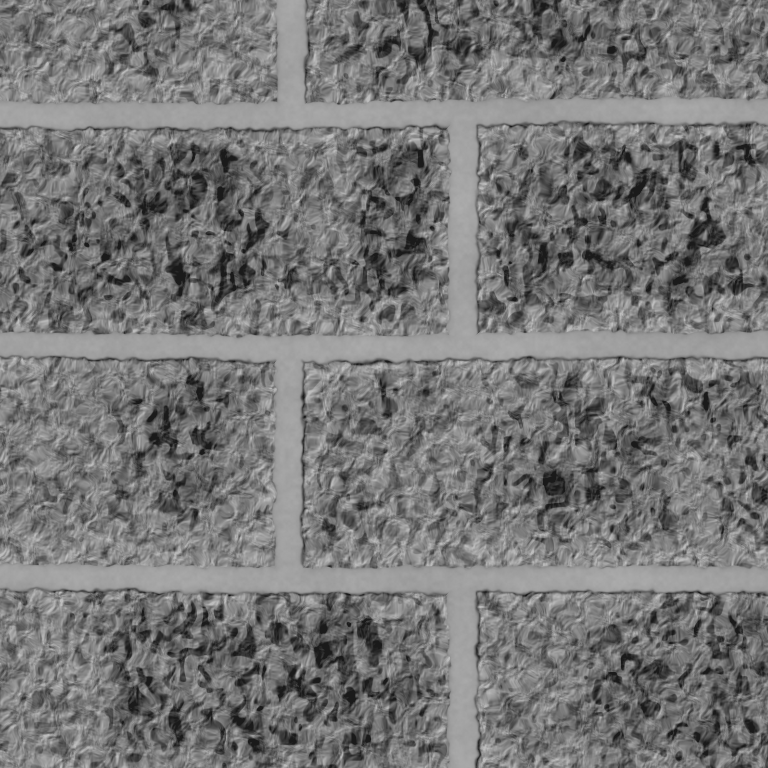
Give the GLSL for this texture, as a Shadertoy shader.

```glsl
const vec2 BRICK_PITCH = vec2(0.668, 0.3035);
const vec2 JOINT_WIDTH = vec2(0.038, 0.034);
const float FIRST_COURSE = 0.2455;
const vec2 JOINT_X = vec2(0.377, 0.603); // upright joints of alternate courses
const vec3 MORTAR_COLOR = vec3(0.625);
const vec3 STONE_COLOR = vec3(0.52);

float hash21(vec2 p) {
    vec3 q = fract(p.xyx * vec3(0.1031, 0.1030, 0.0973));
    q += dot(q, q.yzx + 33.33);
    return fract((q.x + q.y) * q.z);
}

float valueNoise(vec2 p) {
    vec2 cell = floor(p);
    vec2 f = fract(p);
    f = f * f * (3.0 - 2.0 * f);
    float low = mix(hash21(cell), hash21(cell + vec2(1, 0)), f.x);
    float high = mix(hash21(cell + vec2(0, 1)), hash21(cell + vec2(1, 1)), f.x);
    return mix(low, high, f.y);
}

float fbm(vec2 p) {
    float sum = 0.0;
    float amplitude = 0.57;
    for (int i = 0; i < 3; i++) {
        sum += amplitude * valueNoise(p);
        p = p * 2.03 + vec2(17.3, 9.1);
        amplitude *= 0.5;
    }
    return sum;
}

vec2 warp(vec2 p, float frequency, float amount) {
    vec2 n = vec2(valueNoise(p * frequency + 31.0), valueNoise(p * frequency + 73.0));
    return p + amount * (n - 0.5);
}

// Position inside a brick in xy, brick index in zw
vec4 brickCell(vec2 p) {
    float course = floor((p.y - FIRST_COURSE) / BRICK_PITCH.y);
    float jointX = mix(JOINT_X.x, JOINT_X.y, mod(course, 2.0));
    vec2 grid = (p - vec2(jointX, FIRST_COURSE)) / BRICK_PITCH;
    return vec4((fract(grid) - 0.5) * BRICK_PITCH, floor(grid));
}

float boxDistance(vec2 q) {
    return length(max(q, 0.0)) + min(max(q.x, q.y), 0.0);
}

float stoneHeight(vec2 p) {
    return fbm(warp(p, 60.0, 0.012) * vec2(118.0, 104.0));
}

vec3 stoneShade(vec2 p, float depth, float bottomGap, vec2 id) {
    float seed = hash21(id + 40.0);
    float stain = smoothstep(0.32, 0.68, fbm(p * vec2(8.0, 6.0) + seed * 50.0));
    float rim = 1.0 - smoothstep(0.005, 0.035, depth);
    rim = max(rim, 0.8 * (1.0 - smoothstep(0.02, 0.07, bottomGap)));
    stain *= 1.0 - 0.65 * rim;

    // Raised grains lit from one side
    float height = stoneHeight(p);
    float relief = height - stoneHeight(p + vec2(-0.0018, 0.0022));
    float tone = 0.42 * relief + 0.30 * (height - 0.5);

    // Open pits and upright tooling marks
    vec2 bent = warp(p, 45.0, 0.016);
    float pits = smoothstep(0.52, 0.8, valueNoise(bent * vec2(112.0, 88.0) + 5.0));
    float streaks = smoothstep(0.52, 0.82, valueNoise(bent * vec2(85.0, 19.0) + 11.0));
    tone -= pits * mix(0.13, 0.26, stain);
    tone -= streaks * stain * 0.15;
    tone += 0.06 * rim - 0.05 * stain + 0.03 * (seed - 0.5);
    return STONE_COLOR + tone;
}

vec3 mortarShade(vec2 p, float gap) {
    float clouds = 0.07 * (fbm(p * vec2(9.0, 14.0)) - 0.5);
    float grit = 0.05 * (fbm(p * 150.0) - 0.5);
    float groove = 0.025 * smoothstep(0.0, 0.012, gap);
    return MORTAR_COLOR - 0.012 + clouds + grit + groove;
}

void mainImage(out vec4 fragColor, in vec2 fragCoord) {
    float pixel = 1.0 / iResolution.y;
    vec2 uv = fragCoord * pixel;

    // Slightly uneven courses
    vec4 brick = brickCell(warp(uv, 2.5, 0.010));
    vec2 size = 0.5 * (BRICK_PITCH - JOINT_WIDTH);
    vec2 q = abs(brick.xy) - size;
    float edge = boxDistance(q);

    // Chipped outline
    float ragged = edge + 0.007 * (fbm(uv * 45.0) - 0.5);
    ragged += 0.004 * (valueNoise(uv * 120.0 + 3.0) - 0.5);
    float mortarMask = smoothstep(-pixel, pixel, ragged);

    vec3 stone = stoneShade(uv, -edge, brick.y + size.y, brick.zw);
    vec3 color = mix(stone, mortarShade(uv, ragged), mortarMask);

    // Contact shadow, strongest along top and left sides
    float side = q.x > q.y ? -sign(brick.x) : sign(brick.y);
    float shadow = mix(0.04, 0.22, smoothstep(-1.0, 1.0, side));
    float line = ragged / 0.0022;
    color -= shadow * exp(-line * line) * (0.5 + valueNoise(uv * 35.0));

    fragColor = vec4(clamp(color, 0.1, 0.74), 1.0);
}
```
